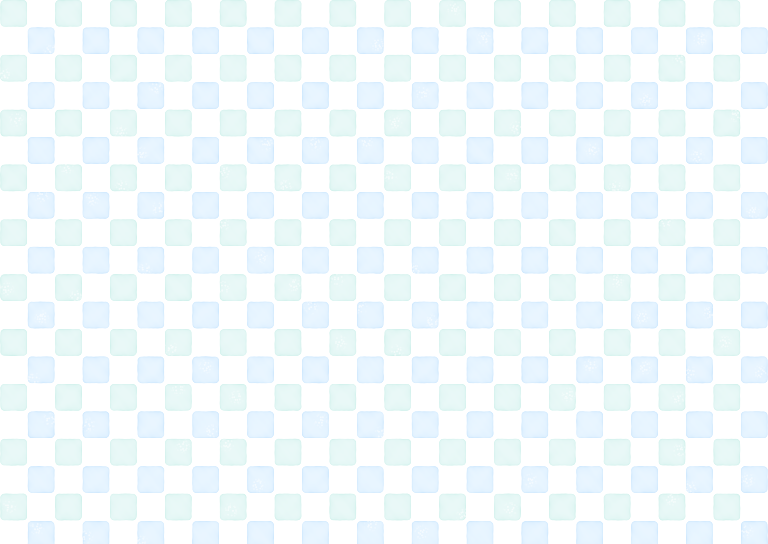
This pattern is drawn by a Shadertoy shader. Its source:

```glsl
const float COLUMNS = 28.0;       // checker cells across the canvas
const float ROW_SHIFT = 0.015;    // cells the rows are raised
const float HALF_SIDE = 0.487;    // tile half size, in cells
const float CORNER = 0.15;        // corner radius
const float RIM_WIDTH = 0.035;    // sharp pigment line at the border
const float BLEED_WIDTH = 0.13;   // soft pigment falloff inward
const float WOBBLE = 0.006;       // border unevenness
const float SCUFF_SHARE = 0.4;    // share of tiles with worn spots
const vec3 PAPER = vec3(1.0);
const vec3 MINT = vec3(0.914, 0.973, 0.969);
const vec3 MINT_RIM = vec3(0.820, 0.945, 0.925);
const vec3 SKY = vec3(0.912, 0.962, 1.0);
const vec3 SKY_RIM = vec3(0.805, 0.908, 0.995);

vec2 hash2(vec2 p) {
    vec3 q = fract(p.xyx * vec3(0.1031, 0.1030, 0.0973));
    q += dot(q, q.yzx + 33.33);
    return fract((q.xx + q.yz) * q.zy);
}

// Distance to the nearest scattered point
float cellular(vec2 p) {
    vec2 base = floor(p);
    float nearest = 2.0;
    for (int y = -1; y <= 1; y++) {
        for (int x = -1; x <= 1; x++) {
            vec2 site = base + vec2(x, y);
            nearest = min(nearest, length(site + hash2(site) - p));
        }
    }
    return nearest;
}

float layeredSines(vec2 p) {
    return (sin(p.x * 5.1 + 2.0 * sin(p.y * 3.7))
          + sin(p.y * 6.3 + 2.0 * sin(p.x * 4.3))
          + 0.5 * sin(p.x * 17.0 - p.y * 13.0)) / 2.5;
}

float roundedBox(vec2 p, float halfSide, float radius) {
    vec2 q = abs(p) - halfSide + radius;
    return length(max(q, 0.0)) + min(max(q.x, q.y), 0.0) - radius;
}

// Watercolour fill: flat wash, darker border, mottling and scuffs
vec3 paintTile(vec2 p, vec2 cell, float dist, vec3 wash, vec3 rim) {
    vec2 seed = hash2(cell + 7.0);
    float mottle = layeredSines(p * 1.3 + seed * 20.0);
    float depth = max(-dist, 0.0);
    float line = exp(-pow(depth / RIM_WIDTH, 2.0));
    float bleed = exp(-depth / BLEED_WIDTH);
    float pigment = line * (0.42 + 0.15 * mottle)
                  + bleed * (0.40 + 0.15 * (seed.x - 0.5) + 0.12 * mottle);
    vec3 color = mix(wash, rim, clamp(pigment + 0.05 * mottle, 0.0, 1.0));

    // Pale spots gathered in one region of some tiles
    vec2 center = (hash2(cell + 41.0) - 0.5) * 0.8;
    float region = 1.0 - smoothstep(0.08, 0.34, length(p - center));
    float spots = 1.0 - smoothstep(0.12, 0.48, cellular(p * 9.0 + cell * 13.0));
    float worn = step(1.0 - SCUFF_SHARE, seed.y);
    return mix(color, PAPER, 0.55 * worn * region * spots);
}

void mainImage(out vec4 fragColor, in vec2 fragCoord) {
    // Grid hangs from the top left corner
    vec2 grid = vec2(fragCoord.x, iResolution.y - fragCoord.y) * COLUMNS / iResolution.x;
    grid.y += ROW_SHIFT;
    float pixel = COLUMNS / iResolution.x;
    vec2 cell = floor(grid);
    vec2 p = fract(grid) - 0.5;

    float filled = 1.0 - mod(cell.x + cell.y, 2.0);
    float blueRow = mod(cell.y, 2.0);
    float dist = roundedBox(p, HALF_SIDE, CORNER) + WOBBLE * layeredSines(grid * 2.3);
    float coverage = filled * (1.0 - smoothstep(-0.5 * pixel, 0.5 * pixel, dist));

    vec3 tile = paintTile(p, cell, dist, mix(MINT, SKY, blueRow), mix(MINT_RIM, SKY_RIM, blueRow));
    fragColor = vec4(mix(PAPER, tile, coverage), 1.0);
}
```
